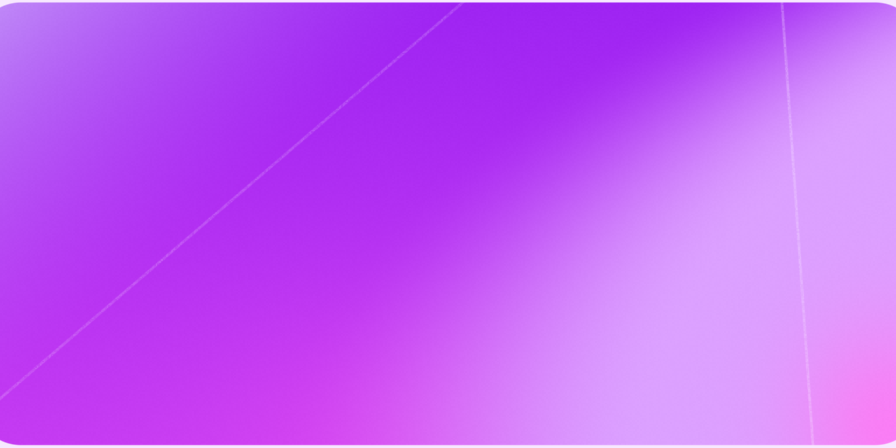
This background is drawn by a Shadertoy shader. Its source:

```glsl
// A violet banner with soft lavender, lilac and pink glows, crossed by two
// faint grainy streaks. Each glow is a smooth weight blended over a vertical
// gradient; a rounded box trims the rim and corners. Space: x 0..2, y 0..1.

const vec3 VIOLET = vec3(0.62, 0.14, 0.95);
const vec3 ORCHID = vec3(0.77, 0.23, 0.95);
const vec3 MAGENTA = vec3(0.88, 0.30, 0.94);
const vec3 LAVENDER = vec3(0.75, 0.54, 0.97);
const vec3 LILAC = vec3(0.86, 0.63, 1.0);
const vec3 PINK = vec3(0.98, 0.49, 0.96);
const vec3 RIM = vec3(0.97, 0.91, 1.0);

float hash(vec2 p) {
    return fract(sin(dot(p, vec2(127.1, 311.7))) * 43758.5453);
}

// Elliptical gaussian weight, 1 at the centre
float glow(vec2 p, vec2 centre, vec2 size) {
    vec2 q = (p - centre) / size;
    return exp(-dot(q, q));
}

// Signed distance to the line a-b, positive on its left
float lineSide(vec2 p, vec2 a, vec2 b) {
    vec2 dir = normalize(b - a);
    return dot(p - a, vec2(-dir.y, dir.x));
}

float streak(float dist, float halfWidth, float aa) {
    return 1.0 - smoothstep(halfWidth - aa, halfWidth + aa, abs(dist));
}

float roundedBox(vec2 p, vec2 halfSize, float radius) {
    vec2 q = abs(p) - halfSize + radius;
    return length(max(q, 0.0)) + min(max(q.x, q.y), 0.0) - radius;
}

vec3 background(vec2 p, float diagonal) {
    // Violet above, orchid below, with a magenta swell at the foot
    vec3 color = mix(VIOLET, ORCHID, 1.0 - p.y);
    color = mix(color, MAGENTA, 0.7 * glow(p, vec2(0.95, -0.05), vec2(0.5, 0.35)));

    // Lavender fades from the upper left corner to the diagonal
    float corner = clamp(diagonal / 0.68, 0.0, 1.0);
    color = mix(color, LAVENDER, pow(corner, 1.4));

    // Lilac fills the right side behind a soft parabolic front
    float front = p.x - 1.04 - 0.92 * p.y * p.y;
    color = mix(color, LILAC, smoothstep(-0.42, 0.42, front));

    // Pink lower right corner
    return mix(color, PINK, glow(p, vec2(2.0, 0.03), vec2(0.22, 0.25)));
}

void mainImage(out vec4 fragColor, in vec2 fragCoord) {
    vec2 p = fragCoord / iResolution.xy * vec2(2.0, 1.0);
    float aa = 1.0 / iResolution.y;
    float grain = hash(floor(p * 256.0));

    float diagonal = lineSide(p, vec2(0.0, 0.11), vec2(1.03, 0.992));
    float upright = lineSide(p, vec2(1.815, 0.0), vec2(1.745, 1.0));
    vec3 color = background(p, diagonal);

    // Faint grainy streaks
    float sparkle = 0.7 + 0.6 * grain;
    color = mix(color, RIM, 0.16 * sparkle * streak(diagonal, 0.003, aa));
    color = mix(color, RIM, 0.24 * sparkle * streak(upright, 0.003, aa));
    color += 0.008 * (grain - 0.5);

    // Pale rim and rounded corners
    float box = roundedBox(p - vec2(1.0, 0.5005), vec2(1.057, 0.494), 0.104);
    color = mix(color, RIM, smoothstep(-aa, aa, box));

    fragColor = vec4(color, 1.0);
}
```
